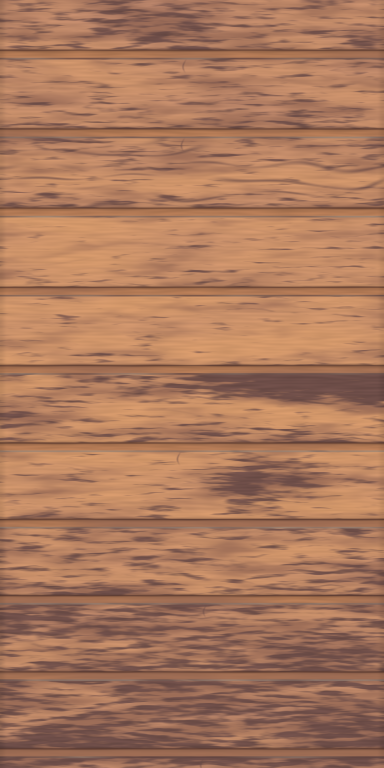
Give the GLSL for this texture, as a Shadertoy shader.

```glsl
const float PITCH = 0.1011;        // board spacing, in canvas heights
const float FIRST_SEAM = 0.0651;   // distance of the first seam from the top
const float SPACING_DRIFT = 0.0065; // slow unevenness of the spacing
const float LIP = 0.1;             // lip height, in boards
const float SEAM_HALF = 0.009;     // half width of the seam, in boards
const float GROOVE_HALF = 0.009;   // half width of the groove under the lip
const float SOFT = 0.013;          // softness of the lines, in boards
const vec2 FLAKE_SCALE = vec2(19.0, 165.0);
const vec2 STAIN_SCALE = vec2(9.0, 60.0);
const vec2 BLOTCH_SCALE = vec2(5.0, 24.0);
const vec2 FIBRE_SCALE = vec2(24.0, 300.0);

const vec3 HONEY = vec3(0.83, 0.595, 0.415);
const vec3 ROSE = vec3(0.73, 0.52, 0.42);
const vec3 BARK = vec3(0.58, 0.40, 0.325);
const vec3 UMBER = vec3(0.41, 0.29, 0.275);
const vec3 LIP_TAN = vec3(0.72, 0.49, 0.34);
const vec3 SEAM_DARK = vec3(0.36, 0.23, 0.19);
const vec3 GROOVE_GREY = vec3(0.58, 0.51, 0.46);

// Wear of each board, top to bottom
const float WEAR[11] = float[11](0.48, 0.31, 0.30, 0.16, 0.16, 0.36,
                                 0.19, 0.46, 0.61, 0.70, 0.62);

float hash(float n) {
    return fract(sin(n * 91.17 + 4.3) * 4375.85);
}

vec2 gradientAt(vec2 cell) {
    float angle = 6.2832 * fract(sin(dot(cell, vec2(127.1, 311.7))) * 4375.85);
    return vec2(cos(angle), sin(angle));
}

float gradientNoise(vec2 p) {
    vec2 i = floor(p), f = fract(p);
    vec2 w = f * f * f * (f * (f * 6.0 - 15.0) + 10.0);
    vec2 e = vec2(0.0, 1.0);
    float low = mix(dot(gradientAt(i), f),
                    dot(gradientAt(i + e.yx), f - e.yx), w.x);
    float high = mix(dot(gradientAt(i + e.xy), f - e.xy),
                     dot(gradientAt(i + e.yy), f - e.yy), w.x);
    return mix(low, high, w.y);
}

float fbm(vec2 p) {
    float sum = 0.0, amp = 0.6;
    for (int i = 0; i < 3; i++) {
        sum += amp * gradientNoise(p);
        p = p * vec2(2.03, 1.8) + 17.3;
        amp *= 0.5;
    }
    return sum;
}

// Soft elliptical patch, 1 at its centre
float patchMask(vec2 p, vec2 centre, vec2 radius) {
    return 1.0 - smoothstep(0.2, 1.0, length((p - centre) / radius));
}

float line(float d, float halfWidth, float soft) {
    return 1.0 - smoothstep(halfWidth - soft, halfWidth + soft, abs(d));
}

void mainImage(out vec4 fragColor, in vec2 fragCoord) {
    vec2 uv = fragCoord / iResolution.xy;
    vec2 p = vec2(fragCoord.x / iResolution.y, 1.0 - uv.y);
    float soft = max(SOFT, 0.6 / (iResolution.y * PITCH));

    // Board index and position down the board
    float bow = sin(3.1416 * p.y);
    float t = (p.y - SPACING_DRIFT * bow * bow - FIRST_SEAM) / PITCH;
    float row = floor(t), f = fract(t);
    vec2 q = p + vec2(row * 3.7, row * 0.37);
    float wear = WEAR[int(clamp(row + 1.0, 0.0, 10.0))];

    // Base tone: drifting tint and fine fibres
    float blotch = gradientNoise(q * BLOTCH_SCALE);
    float fibre = gradientNoise(q * FIBRE_SCALE);
    float paleness = abs(row - 4.0) / 5.0;
    float tint = 0.45 * paleness + 0.5 * wear + 0.6 * blotch;
    vec3 col = mix(HONEY, ROSE, clamp(tint, 0.0, 1.0));
    col *= 1.0 + 0.08 * fibre;

    // Where the wear gathers: board edges and two patches
    float bias = (wear - 0.5) * 0.62 + 0.28 * blotch;
    bias += 0.1 * smoothstep(0.65, 1.0, f) + 0.08 * (1.0 - smoothstep(0.1, 0.25, f));
    if (row == 4.0) bias += 0.6 * patchMask(vec2(uv.x, f), vec2(0.9, 0.2), vec2(0.6, 0.4));
    if (row == 5.0) bias += 0.42 * patchMask(vec2(uv.x, f), vec2(0.7, 0.5), vec2(0.24, 0.6));

    // Soft brown stain around and between the flakes
    float stain = smoothstep(-0.28, 0.4, fbm(q * STAIN_SCALE) + bias);
    col = mix(col, BARK, 0.8 * stain);

    // Wavy growth lines, strong on one board
    float strength = row == 1.0 ? 0.65 : 0.1;
    float rings = f * 5.5 + 1.3 * gradientNoise(vec2(q.x * 9.0, f * 2.2 + row));
    float grain = line(fract(rings) - 0.5, 0.09, 0.11);
    grain *= smoothstep(-0.25, 0.3, gradientNoise(q * vec2(10.0, 40.0)));
    col = mix(col, UMBER, strength * grain);

    // Weathered flakes with feathered edges
    float flakes = fbm(q * FLAKE_SCALE + vec2(0.0, 0.8 * blotch));
    float worn = smoothstep(-0.08, 0.36, flakes + bias + 0.08 * fibre);
    col = mix(col, UMBER * (1.0 + 0.15 * fibre), 0.92 * worn);

    // Short scratch below the seam on some boards
    float scratchX = 0.5 + 0.08 * (hash(row) - 0.5) + 0.005 * sin(f * 22.0);
    float scratch = line(uv.x - scratchX, 0.002, 0.003) * line(f - 0.2, 0.06, 0.05);
    col = mix(col, UMBER, 0.5 * scratch * step(0.65, hash(row + 9.0)));

    // Lip, shaded towards the seam
    vec3 lip = LIP_TAN * (0.92 + 0.08 * smoothstep(0.0, LIP, f) + 0.1 * fibre);
    lip = mix(lip, BARK, 0.7 * smoothstep(0.1, 0.8, wear + blotch));
    col = mix(lip, col, smoothstep(LIP - soft, LIP + soft, f));

    // Groove, shifting between grey and dark along its length
    float drift = gradientNoise(vec2(p.x * 14.0, row * 5.3));
    float greyness = clamp(0.25 + 0.65 * hash(row + 2.0) + drift, 0.0, 1.0);
    vec3 groove = mix(UMBER * 0.9, GROOVE_GREY, greyness);
    col = mix(col, groove, 0.85 * line(f - LIP - 0.008, GROOVE_HALF, soft));

    // Seam with a faint shadow
    float seam = min(f, 1.0 - f);
    col *= 1.0 - 0.09 * (1.0 - smoothstep(0.0, 0.045, seam));
    col = mix(col, SEAM_DARK, 0.85 * line(seam, SEAM_HALF + 0.006 * drift, soft));

    // Slight darkening at the sides
    col *= 0.92 + 0.08 * smoothstep(0.0, 0.02, min(uv.x, 1.0 - uv.x));
    fragColor = vec4(clamp(col, 0.0, 1.0), 1.0);
}
```
